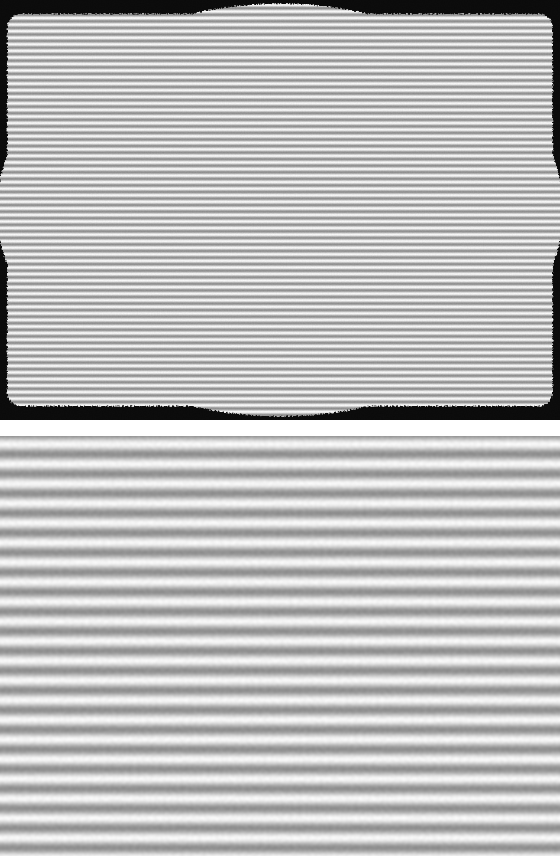
Top: the whole. Bottom: its middle third, enlarged.
A Shadertoy shader for this pattern:

```glsl
#define STRIPES 64.0                    // stripes down the canvas
#define STRIPE_MEAN 0.765
#define STRIPE_SWING 0.2
#define BORDER_GRAY 0.045
#define PANEL_HALF vec2(0.6493, 0.467)  // in canvas heights
#define CORNER_RADIUS 0.033
#define BULGE_RADII vec2(0.6736, 0.4913)
#define EDGE_CELLS 210.0
#define EDGE_WEAR 0.0055
#define GRAIN_CELLS 290.0
#define GRAIN 0.03

const float TAU = 6.2831853;

// Unit gradient for a lattice point
vec2 latticeGradient(vec2 cell) {
    vec3 q = fract(cell.xyx * vec3(0.1031, 0.1030, 0.0973));
    q += dot(q, q.yzx + 33.33);
    float angle = TAU * fract((q.x + q.y) * q.z);
    return vec2(cos(angle), sin(angle));
}

float gradientNoise(vec2 p) {
    vec2 cell = floor(p), f = fract(p);
    vec2 u = f * f * f * (f * (f * 6.0 - 15.0) + 10.0);
    vec2 e = vec2(1.0, 0.0);
    float a = dot(latticeGradient(cell), f);
    float b = dot(latticeGradient(cell + e.xy), f - e.xy);
    float c = dot(latticeGradient(cell + e.yx), f - e.yx);
    float d = dot(latticeGradient(cell + e.xx), f - e.xx);
    return mix(mix(a, b, u.x), mix(c, d, u.x), u.y);
}

float roundedBox(vec2 p, vec2 halfSize, float radius) {
    vec2 q = abs(p) - halfSize + radius;
    return length(max(q, 0.0)) + min(max(q.x, q.y), 0.0) - radius;
}

// First-order distance to an ellipse
float ellipse(vec2 p, vec2 radii) {
    float k = length(p / radii);
    return k * (k - 1.0) / max(length(p / (radii * radii)), 1e-4);
}

void mainImage(out vec4 fragColor, in vec2 fragCoord) {
    vec2 p = (fragCoord - 0.5 * iResolution.xy) / iResolution.y;
    float pixel = 1.0 / iResolution.y;

    // Soft horizontal stripes
    float stripes = STRIPE_MEAN + STRIPE_SWING * sin(TAU * STRIPES * p.y);

    // Rounded panel joined with a wide bulge, frayed at the rim
    float panel = min(roundedBox(p, PANEL_HALF, CORNER_RADIUS),
                      ellipse(p, BULGE_RADII));
    panel += EDGE_WEAR * gradientNoise(p * EDGE_CELLS + 500.0);
    float inside = 1.0 - smoothstep(-0.6 * pixel, 0.6 * pixel, panel);

    // Fine grain, fainter on the border
    float grain = GRAIN * gradientNoise(p * GRAIN_CELLS + 900.0);
    float shade = mix(BORDER_GRAY, stripes, inside);
    shade += grain * mix(0.3, 1.0, inside);

    fragColor = vec4(vec3(clamp(shade, 0.0, 1.0)), 1.0);
}
```
